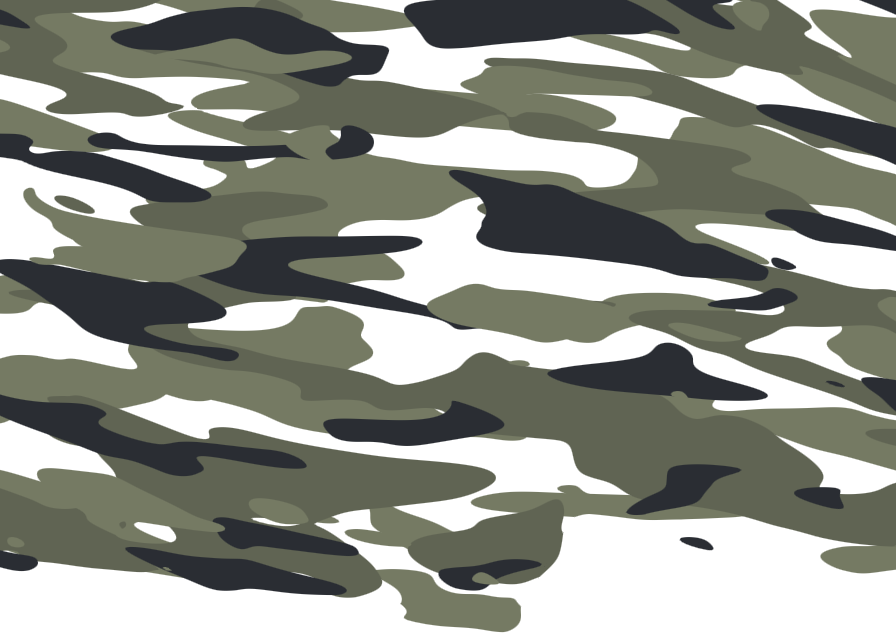
A Shadertoy shader for this pattern:

```glsl
// Woodland camouflage: long slanting patches in two olives and charcoal on white.
// Each layer is stretched gradient noise cut at a threshold, with its ends sheared
// into fingers; the patches die out along a ragged lower border.

float hash(vec2 cell) {
    return fract(sin(dot(cell, vec2(127.1, 311.7))) * 43758.5453);
}

// Dot product of a random unit gradient at a lattice corner with the offset to it
float corner(vec2 cell, vec2 f, vec2 o) {
    float a = 6.2832 * hash(cell + o);
    return dot(vec2(cos(a), sin(a)), f - o);
}

float gradientNoise(vec2 p) {
    vec2 cell = floor(p), f = p - cell;
    vec2 w = f * f * f * (f * (f * 6.0 - 15.0) + 10.0);
    float low = mix(corner(cell, f, vec2(0, 0)), corner(cell, f, vec2(1, 0)), w.x);
    float high = mix(corner(cell, f, vec2(0, 1)), corner(cell, f, vec2(1, 1)), w.x);
    return mix(low, high, w.y);
}

// Elongated patches; the sideways shift splits their ends into fingers
float patches(vec2 p, vec2 cellSize, float seed) {
    p.x += 0.24 * gradientNoise(p * vec2(3.0, 13.0) + seed * 1.7);
    vec2 q = p / cellSize + seed;
    return gradientNoise(q) + 0.4 * gradientNoise(q * vec2(2.3, 2.0) + 31.4);
}

// Smooth coverage of the region where the field is positive
float cover(float field) {
    return clamp(0.5 + field / max(fwidth(field), 1e-4), 0.0, 1.0);
}

void mainImage(out vec4 fragColor, in vec2 fragCoord) {
    vec2 p = fragCoord / iResolution.y;
    float u = fragCoord.x / iResolution.x;

    // Lower border: falls to the right, steps up, then falls again
    float border = mix(0.14 - 0.2 * u, 0.32 - 0.18 * u, smoothstep(0.56, 0.66, u));
    float above = p.y - border;
    float fade = 8.0 * max(0.0, -above);
    float rim = 0.22 * exp(-pow((above - 0.06) / 0.05, 2.0));

    // Slanted, gently bending grain
    vec2 grain = vec2(p.x, p.y + 0.2 * p.x + 0.06 * sin(3.0 * p.x + 2.0 * p.y));

    float lightOlive = patches(grain, vec2(0.36, 0.100), 7.3) - 0.058 - fade;
    float darkOlive = patches(grain, vec2(0.38, 0.105), 19.6) - 0.084 + rim - fade;
    float charcoal = patches(grain, vec2(0.34, 0.090), 43.1) - 0.205 - fade;
    float topOlive = patches(grain, vec2(0.30, 0.085), 67.8) - 0.35 - fade;

    vec3 light = vec3(0.46, 0.48, 0.39);
    vec3 color = vec3(1.0);
    color = mix(color, light, cover(lightOlive));
    color = mix(color, vec3(0.376, 0.392, 0.325), cover(darkOlive));
    color = mix(color, vec3(0.163, 0.177, 0.2), cover(charcoal));
    color = mix(color, light, cover(topOlive));
    fragColor = vec4(color, 1.0);
}
```
